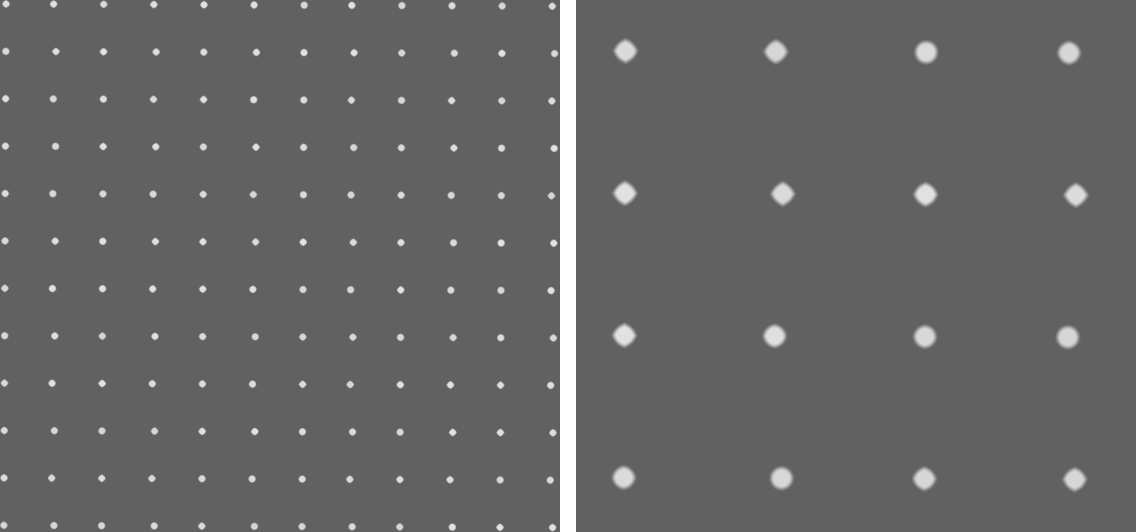
Left, the full canvas; right, a detail of the centre.
This pattern is drawn by a WebGL 2 fragment shader. Its source:

```glsl
#version 300 es
precision highp float;
// Small soft white dots on flat grey: 12 columns by 12 rows, turned very slightly.
// Columns snap to a coarse raster, so their gaps vary; odd columns step sideways
// on every other row. Each dot has a slightly different shape and brightness.

uniform vec2 u_resolution;
out vec4 outColor;

// Lengths are fractions of the canvas width
const float RASTER = 1.0 / 223.5;      // step that column positions snap to
const float COLUMN_STEPS = 19.85;      // mean column spacing, in raster steps
const float ROW_PITCH = 0.08464;
const vec2 FIRST_DOT = vec2(0.0108, 0.0070);
const float TILT = 0.0042;             // radians
const float DOT_RADIUS = 0.0062;
const float DOT_SOFTNESS = 0.0019;     // half width of the blurred rim

const vec3 GREY = vec3(0.38);
const vec3 WHITE = vec3(0.89);

float hash(vec2 p) {
    vec3 h = fract(vec3(p.xyx) * 0.1031);
    h += dot(h, h.yzx + 33.33);
    return fract((h.x + h.y) * h.z);
}

vec2 rotate(vec2 p, float angle) {
    float c = cos(angle), s = sin(angle);
    return vec2(c * p.x + s * p.y, c * p.y - s * p.x);
}

// Centre of the dot in a cell, with snapped columns and alternating shift
vec2 dotCentre(vec2 cell) {
    float shift = mod(cell.x, 2.0) * mod(cell.y, 2.0);
    float steps = floor(cell.x * COLUMN_STEPS) + shift;
    return vec2(steps * RASTER, cell.y * ROW_PITCH);
}

// Distance that blends a circle with a diamond
float roundedDiamond(vec2 p, float diamond) {
    return mix(length(p), 0.85 * (abs(p.x) + abs(p.y)), diamond);
}

float softDisc(float dist, float radius, float softness) {
    return 1.0 - smoothstep(radius - softness, radius + softness, dist);
}

void main() {
    // Width runs 0 to 1, rows count down from the top edge
    vec2 p = vec2(gl_FragCoord.x, u_resolution.y - gl_FragCoord.y) / u_resolution.x;
    vec2 q = rotate(p - FIRST_DOT, TILT);

    // Nearest dot
    vec2 cell = floor(q / vec2(COLUMN_STEPS * RASTER, ROW_PITCH) + 0.5);
    vec2 local = q - dotCentre(cell);

    // Variation between dots
    float diamond = 0.5 * hash(cell + 7.0);
    float brightness = mix(0.94, 1.0, hash(cell + 31.0));

    float softness = max(DOT_SOFTNESS, 0.7 / u_resolution.x);
    float cover = softDisc(roundedDiamond(local, diamond), DOT_RADIUS, softness);
    outColor = vec4(mix(GREY, WHITE * brightness, cover), 1.0);
}
```
